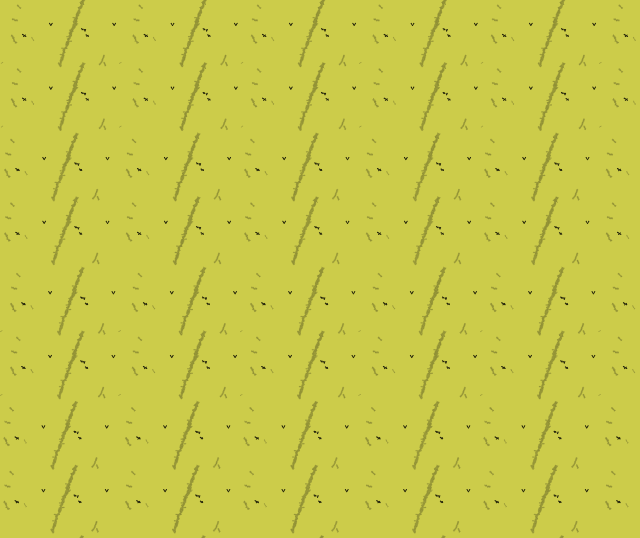
A Shadertoy shader for this pattern:

```glsl
// Olive field with repeated slanted rough stems, loose twigs and tiny dark birds.
// Each tile is a union of capsule distances; tiles sit on a grid whose columns
// and row pairs are slightly staggered. One canvas width is 768 design units.

const float WIDTH = 768.0;
const vec2 PITCH = vec2(144.0, 80.5);
const vec3 FIELD = vec3(0.80, 0.80, 0.29);
const vec3 BARK = vec3(0.56, 0.56, 0.205);
const vec3 INK = vec3(0.14, 0.14, 0.04);

float hash(float n) { return fract(sin(n * 12.9898) * 43758.5453); }

float noise(float x) {
    float i = floor(x), f = fract(x);
    return mix(hash(i), hash(i + 1.0), f * f * (3.0 - 2.0 * f));
}

float capsule(vec2 p, vec2 a, vec2 b, float radius) {
    vec2 pa = p - a, ba = b - a;
    float h = clamp(dot(pa, ba) / dot(ba, ba), 0.0, 1.0);
    return length(pa - ba * h) - radius;
}

// Shallow V with arms of the given half size
float wings(vec2 p, vec2 arm) {
    p.x = abs(p.x);
    return capsule(p, vec2(0.0, -arm.y), arm, 0.6);
}

// Slanted body with a short wing raised to one side
float bird(vec2 p, float size) {
    float body = capsule(p, size * vec2(-1.0, 0.7), size * vec2(1.0, -0.5), 0.7);
    float wing = capsule(p, size * vec2(-0.3, -0.6), size * vec2(0.8, 0.3), 0.6);
    return min(body, wing);
}

// Ragged tapering stem with an arrow tip, a hooked foot and side spurs
float stem(vec2 p) {
    const float LENGTH = 84.5;
    vec2 dir = normalize(vec2(29.3, 79.0));
    float t = dot(p, dir);
    float across = dot(p, vec2(dir.y, -dir.x));
    across += 1.6 * (noise(t * 0.25) - 0.5);
    float bulge = (t - 49.0) / 11.0;
    float halfWidth = 1.65 + 0.9 * exp(-bulge * bulge);
    halfWidth += 1.7 * (noise(t * 0.55 + 40.0 * step(0.0, across)) - 0.5);
    halfWidth = max(halfWidth, step(78.0, t) * (LENGTH - t) * 0.5);
    float d = max(abs(across) - halfWidth, abs(t - 0.5 * LENGTH) - 0.5 * LENGTH);
    d = min(d, capsule(p, vec2(-0.4, 2.0), vec2(1.6, -1.4), 1.1));
    for (int k = 0; k < 7; k++) {
        float n = float(k);
        vec2 root = dir * (11.0 + 8.0 * n + 4.0 * hash(n + 3.0));
        float side = mod(n, 3.0) < 2.0 ? -1.0 : 1.0;
        vec2 tip = root + vec2(side * (2.6 + 1.9 * hash(n + 9.0)), 0.3);
        d = min(d, capsule(p, root, tip, 0.65));
    }
    return d;
}

// Short dashes, a crooked twig and a leaning stick with a loose chip
float twigs(vec2 p) {
    p.x += 0.7 * (noise(p.y * 0.7) - 0.5);
    p.y += 0.9 * (noise(p.x * 0.7 + 20.0) - 0.5);
    float d = capsule(p, vec2(-50.0, 71.2), vec2(-46.6, 68.6), 0.9);
    d = min(d, capsule(p, vec2(-56.0, 55.2), vec2(-53.2, 53.8), 0.8));
    d = min(d, capsule(p, vec2(-53.2, 53.8), vec2(-50.3, 53.2), 1.0));
    d = min(d, capsule(p, vec2(-57.0, 35.2), vec2(-54.8, 32.0), 1.1));
    d = min(d, capsule(p, vec2(-54.8, 32.0), vec2(-54.2, 28.8), 0.85));
    d = min(d, capsule(p, vec2(-54.2, 28.8), vec2(-51.6, 26.6), 1.0));
    d = min(d, capsule(p, vec2(-33.0, 33.0), vec2(-30.8, 29.7), 0.5));
    d = min(d, capsule(p, vec2(48.2, 0.6), vec2(51.6, 4.8), 0.85));
    d = min(d, capsule(p, vec2(51.6, 4.8), vec2(53.6, 10.8), 1.0));
    return min(d, capsule(p, vec2(53.8, 2.4), vec2(55.2, -0.8), 0.9));
}

float flock(vec2 p) {
    float d = wings(p - vec2(-10.0, 48.7), vec2(1.6, 1.3));
    d = min(d, wings(p - vec2(66.0, 48.7), vec2(1.6, 1.3)));
    d = min(d, bird(p - vec2(-42.0, 35.3), 1.9));
    d = min(d, bird(p - vec2(27.8, 42.8), 0.9));
    d = min(d, wings(p - vec2(31.0, 41.6), vec2(0.7, 0.9)));
    return min(d, bird(p - vec2(33.7, 35.2), 1.3));
}

// Foot of the stem in a tile, measured from the upper left
vec2 anchor(vec2 cell) {
    float pairRow = floor(cell.y * 0.5);
    float x = 71.0 + 146.0 * cell.x - 4.0 * floor(cell.x * 0.5);
    x -= 8.0 * mod(pairRow, 2.0) + 0.9 * floor(cell.y * 0.25);
    return vec2(x, 78.0 + PITCH.y * cell.y - 4.0 * mod(cell.y, 2.0));
}

float cover(float d, float soft) { return 1.0 - smoothstep(-soft, soft, d); }

void mainImage(out vec4 fragColor, in vec2 fragCoord) {
    float unit = WIDTH / iResolution.x;
    vec2 p = vec2(fragCoord.x, iResolution.y - fragCoord.y) * unit;
    vec2 base = floor((p - vec2(10.0, 0.0)) / PITCH);

    // Nearest bark and ink over the neighbouring tiles
    float bark = 1e3, ink = 1e3;
    for (int j = -1; j <= 1; j++)
    for (int i = -1; i <= 1; i++) {
        vec2 cell = base + vec2(i, j);
        vec2 q = (p - anchor(cell)) * vec2(1.0, -1.0);
        bark = min(bark, min(stem(q), twigs(q)));
        ink = min(ink, flock(q));
        if (mod(floor(cell.y * 0.5), 2.0) < 0.5)
            bark = min(bark, capsule(q, vec2(72.5, 2.0), vec2(74.3, 3.2), 0.3));
    }

    // Soft mottled bark, then crisp birds on top
    float mottle = noise(p.x * 0.8 + 9.0 * noise(p.y * 0.6));
    float tone = cover(bark, max(0.95, 0.6 * unit)) * mix(0.8, 1.0, mottle);
    vec3 color = mix(FIELD, BARK, tone);
    color = mix(color, INK, cover(ink, 0.6 * unit));
    fragColor = vec4(color, 1.0);
}
```
